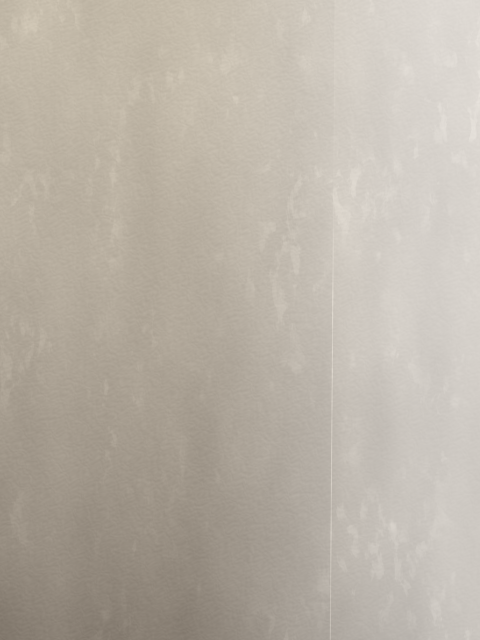
A WebGL 1 fragment shader for this texture:

```glsl
precision highp float;
// Softly lit beige plaster wallpaper with vertical mottling, pale flecks and a fine seam.

#define GRAIN_CELLS vec2(150.0, 225.0)
#define GRAIN_STRENGTH 0.021
#define MOTTLE_SCALE vec2(13.0, 6.0)
#define MOTTLE_STRENGTH 0.060
#define STREAK_STRENGTH 0.022
#define FLECK_SCALE vec2(70.0, 34.0)
#define FLECK_STRENGTH 0.034
#define SCRATCH_CELLS vec2(24.0, 10.0)
#define SCRATCH_STRENGTH 0.030
#define SEAM_WIDTH 0.0018
#define SEAM_STRENGTH 0.085

uniform vec2 u_resolution;

vec2 hash2(vec2 p) {
  vec3 q = fract(vec3(p.xyx) * vec3(0.1031, 0.1030, 0.0973));
  q += dot(q, q.yzx + 33.33);
  return fract((q.xx + q.yz) * q.zy);
}

float valueNoise(vec2 p) {
  vec2 i = floor(p);
  vec2 f = fract(p);
  f = f * f * (3.0 - 2.0 * f);
  float low = mix(hash2(i).x, hash2(i + vec2(1.0, 0.0)).x, f.x);
  float high = mix(hash2(i + vec2(0.0, 1.0)).x, hash2(i + 1.0).x, f.x);
  return mix(low, high, f.y);
}

float layeredNoise(vec2 p) {
  float sum = 0.0;
  float weight = 0.5;
  for (int i = 0; i < 4; i++) {
    sum += weight * valueNoise(p);
    p = mat2(1.96, 0.3, -0.3, 1.96) * p + 17.3;
    weight *= 0.55;
  }
  return sum / 1.01;
}

// Distance to the nearest scattered point, and a random id for it.
vec2 cellular(vec2 p) {
  vec2 cell = floor(p);
  vec2 nearest = vec2(4.0, 0.0);
  for (int y = -1; y <= 1; y++) {
    for (int x = -1; x <= 1; x++) {
      vec2 neighbour = cell + vec2(float(x), float(y));
      vec2 jitter = hash2(neighbour);
      float d = length(neighbour + jitter - p);
      if (d < nearest.x) nearest = vec2(d, fract(jitter.x * 7.0 + jitter.y * 13.0));
    }
  }
  return nearest;
}

// Light falls from the upper right; the lower left is dim and warmer.
vec3 wallLight(vec2 uv) {
  float topLight = 0.765 + 0.105 * smoothstep(0.28, 1.0, uv.x);
  float falloff = mix(0.225, 0.095, smoothstep(0.35, 1.0, uv.x));
  float light = topLight - falloff * pow(1.0 - uv.y, 1.5);
  light -= 0.025 * (1.0 - smoothstep(0.0, 0.06, uv.x)) * (1.0 - uv.y);
  float cool = smoothstep(0.3, 0.95, uv.x);
  float warmth = mix(0.082 + 0.022 * uv.y, 0.043, cool);
  return vec3(light, light - mix(0.037, 0.019, cool), light - warmth);
}

// Embossed relief of small, slightly flattened grains.
float grainRelief(vec2 p) {
  vec2 q = p * GRAIN_CELLS + 1.2 * valueNoise(p * 90.0);
  return cellular(q + vec2(0.15, 0.45)).x - cellular(q - vec2(0.15, 0.45)).x;
}

void main() {
  vec2 uv = gl_FragCoord.xy / u_resolution;
  vec2 p = gl_FragCoord.xy / u_resolution.y;
  float pixel = 1.0 / u_resolution.y;
  vec3 color = wallLight(uv);

  // Cloudy mottling and broad vertical streaks
  vec2 warped = p + 0.012 * vec2(valueNoise(p * 30.0), valueNoise(p * 30.0 + 50.0));
  float tone = MOTTLE_STRENGTH * (layeredNoise(warped * MOTTLE_SCALE) - 0.5);
  tone += STREAK_STRENGTH * (valueNoise(p * vec2(22.0, 2.6) + 9.0) - 0.5);

  // Pale worn flecks, gathered in patches
  float patches = smoothstep(0.42, 0.72, layeredNoise(p * vec2(11.0, 7.0) + 31.0));
  float fleck = smoothstep(0.54, 0.72, layeredNoise(warped * FLECK_SCALE + 70.0));
  tone += FLECK_STRENGTH * fleck * patches;

  // Sparse upright scratches with broken edges
  vec2 ragged = p + 0.011 * (vec2(valueNoise(p * 75.0), valueNoise(p * 60.0 + 8.0)) - 0.5);
  vec2 scratch = cellular(ragged * SCRATCH_CELLS);
  float mark = (1.0 - smoothstep(0.04, 0.19, scratch.x)) * step(0.72, scratch.y);
  tone += SCRATCH_STRENGTH * mark * valueNoise(p * vec2(120.0, 60.0));

  // Surface grain, softer where the light is strong
  float grainFade = mix(1.0, 0.55, smoothstep(0.5, 1.0, uv.x));
  tone += GRAIN_STRENGTH * grainFade * grainRelief(p);
  tone += 0.012 * grainFade * (valueNoise(p * vec2(190.0, 260.0)) - 0.5);

  // Slightly slanted seam: bright below, nearly lost above
  float seamOffset = (uv.x - mix(0.688, 0.698, uv.y)) * u_resolution.x / u_resolution.y;
  float halfWidth = 0.5 * SEAM_WIDTH;
  float seam = 1.0 - smoothstep(halfWidth - 0.5 * pixel, halfWidth + 0.5 * pixel, abs(seamOffset));
  float seamFade = mix(1.0, 0.12, smoothstep(0.5, 0.68, uv.y));
  tone += SEAM_STRENGTH * seam * seamFade * (0.7 + 0.5 * valueNoise(vec2(3.0, p.y * 60.0)));
  tone += 0.012 * (smoothstep(-pixel, pixel, seamOffset) - 0.5) * exp(-abs(seamOffset) * 9.0);

  gl_FragColor = vec4(color + tone * vec3(1.0, 1.0, 0.97), 1.0);
}
```
